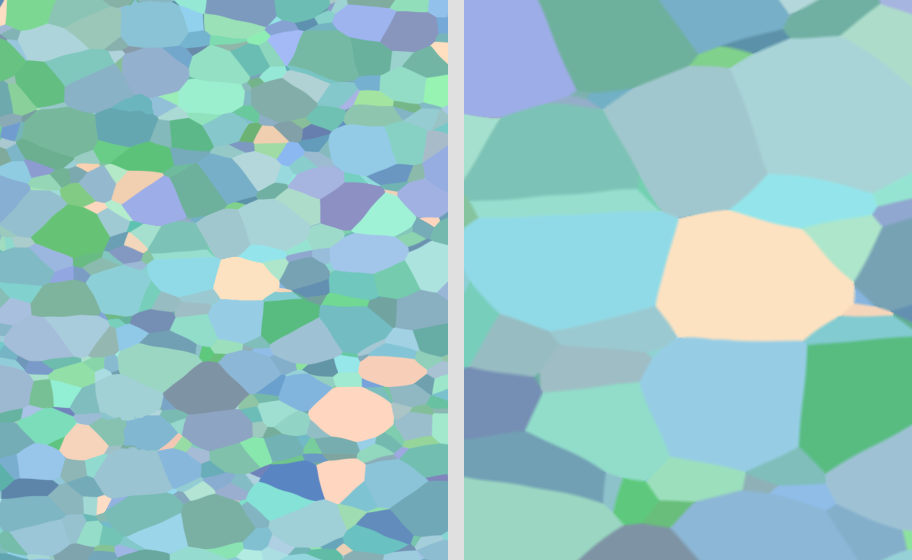
Left: the whole. Right: its middle third, enlarged.
A Shadertoy shader for this texture:

```glsl
// A mosaic of flat, wide pastel cells of mixed sizes in greens, blues and a little peach.

vec3 hash3(vec2 p) {
    vec3 q = fract((p.xyx + 71.0) * vec3(0.1031, 0.1030, 0.0973));
    q += dot(q, q.yxz + 33.33);
    return fract((q.xxy + q.yzz) * q.zyx);
}

float gradientNoise(vec2 p) {
    vec2 i = floor(p), f = p - i;
    vec2 u = f * f * f * (f * (f * 6.0 - 15.0) + 10.0);
    vec4 corner;
    for (int k = 0; k < 4; k++) {
        vec2 o = vec2(k & 1, k >> 1);
        float angle = 6.2832 * hash3(i + o).x;
        corner[k] = dot(vec2(cos(angle), sin(angle)), f - o);
    }
    return mix(mix(corner.x, corner.y, u.x), mix(corner.z, corner.w, u.x), u.y);
}

vec2 noise2(vec2 p) {
    return vec2(gradientNoise(p), gradientNoise(p + 37.3));
}

// Palette entry by share, then shifted in brightness and tint
vec3 cellColor(vec2 id) {
    vec3 pick = hash3(id + 113.0);
    vec3 tint = hash3(id + 241.0) - 0.5;
    float share = pick.x;
    vec3 color = vec3(0.53, 0.76, 0.77);
    float spread = 1.0;
    if (share > 0.25) color = vec3(0.55, 0.82, 0.74);
    if (share > 0.49) color = vec3(0.54, 0.71, 0.78);
    if (share > 0.71) color = vec3(0.51, 0.64, 0.80);
    if (share > 0.84) color = vec3(0.49, 0.81, 0.60);
    if (share > 0.97) {
        color = vec3(0.97, 0.83, 0.73);
        spread = 0.35;
    }
    float brightness = 0.23 * (pick.y - 0.5);
    return clamp(color + spread * (brightness + tint * vec3(0.16, 0.10, 0.12)), 0.0, 1.0);
}

void mainImage(out vec4 fragColor, in vec2 fragCoord) {
    vec2 uv = fragCoord / iResolution.y;

    // Slight bend of all borders, and ragged borders in rare patches
    float ragged = smoothstep(0.36, 0.5, gradientNoise(uv * 6.0 + 9.0));
    vec2 bent = uv + 0.004 * noise2(uv * 22.0) + 0.009 * ragged * noise2(uv * 80.0);

    // Weighted Voronoi: heavy sites grow large and swallow their neighbours
    vec2 density = vec2(23.5, 36.0);
    vec2 q = bent * density;
    vec2 home = floor(q);
    float nearest = 1e5, second = 1e5;
    vec2 nearSite = vec2(0.0), secondSite = vec2(1.0);
    vec2 nearId = home, secondId = home;
    for (int y = -3; y <= 3; y++) {
        for (int x = -3; x <= 3; x++) {
            vec2 id = home + vec2(x, y);
            vec3 h = hash3(id);
            vec2 site = id + h.xy;
            vec2 away = q - site;
            float power = dot(away, away) - 3.4 * pow(h.z, 5.0);
            if (power < nearest) {
                second = nearest;
                secondSite = nearSite;
                secondId = nearId;
                nearest = power;
                nearSite = site;
                nearId = id;
            } else if (power < second) {
                second = power;
                secondSite = site;
                secondId = id;
            }
        }
    }

    // Distance to the border in canvas heights, for a soft seam
    float border = (second - nearest) / (2.0 * length((secondSite - nearSite) * density));
    float softness = max(0.0016, 0.8 / iResolution.y);
    float own = 0.5 + 0.5 * smoothstep(-softness, softness, border);
    own = smoothstep(-softness, softness, border);
    fragColor = vec4(mix(cellColor(secondId), cellColor(nearId), own), 1.0);
}
```
